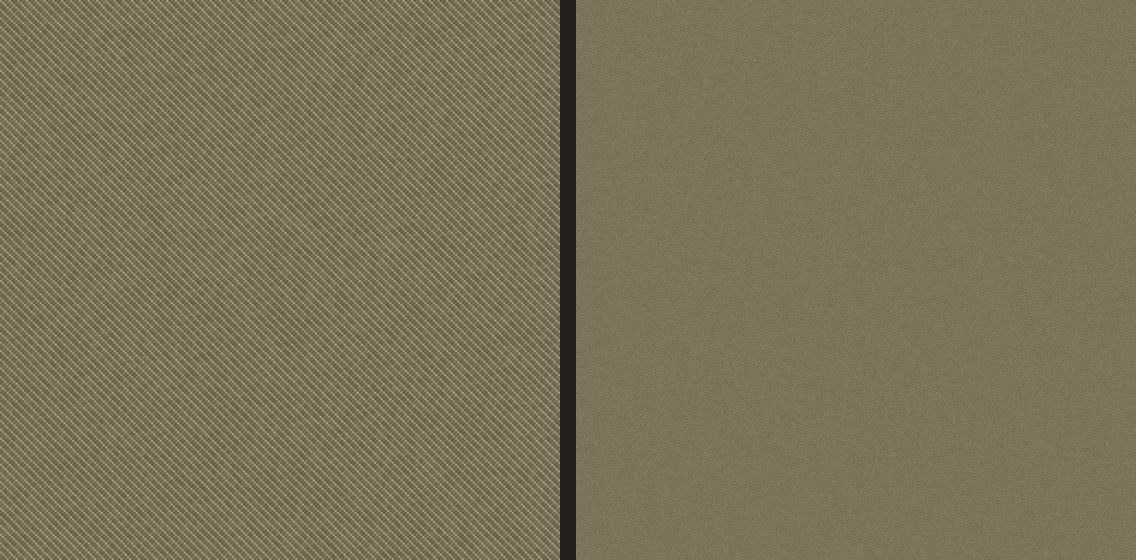
Left, the tile; right, the same tile 3 across and 3 down.
Write a three.js fragment shader that draws this texture.

```glsl
// Olive twill cloth: fine dotted pale diagonals between ribs of slanted brown stitches.
varying vec2 vUv;

const float TAU = 6.28318;
const vec2 RIBS = vec2(64.0, 64.0);        // diagonal ribs across and down
const vec2 STITCHES = vec2(128.0, -128.0); // stitches along the ribs, at right angles to them
const vec3 SHADOW = vec3(0.365, 0.315, 0.235);
const vec3 OLIVE = vec3(0.505, 0.465, 0.350);
const vec3 PALE = vec3(0.740, 0.715, 0.645);

float hash(vec2 p) {
  vec3 q = fract(vec3(p.xyx) * 0.1031);
  q += dot(q, q.yzx + 33.33);
  return fract((q.x + q.y) * q.z);
}

vec2 gradient(vec2 cell, vec2 period) {
  float angle = TAU * hash(mod(cell, period) + 17.0);
  return vec2(cos(angle), sin(angle));
}

// Gradient noise that wraps after a whole number of cells
float wrapNoise(vec2 uv, vec2 period) {
  vec2 p = uv * period;
  vec2 i = floor(p);
  vec2 f = fract(p);
  vec2 u = f * f * f * (f * (f * 6.0 - 15.0) + 10.0);
  float a = dot(gradient(i, period), f);
  float b = dot(gradient(i + vec2(1.0, 0.0), period), f - vec2(1.0, 0.0));
  float c = dot(gradient(i + vec2(0.0, 1.0), period), f - vec2(0.0, 1.0));
  float d = dot(gradient(i + vec2(1.0, 1.0), period), f - vec2(1.0, 1.0));
  return mix(mix(a, b, u.x), mix(c, d, u.x), u.y);
}

// Random value per stitch, keyed by its wrapped place on the square
float stitchRandom(vec2 cell) {
  float area = abs(RIBS.x * STITCHES.y - RIBS.y * STITCHES.x);
  vec2 key = vec2(dot(cell, vec2(-STITCHES.y, RIBS.y)),
                  dot(cell, vec2(STITCHES.x, -RIBS.x)));
  return hash(floor(mod(key + 0.5, area)));
}

vec3 weave(vec2 uv) {
  vec2 p = vec2(dot(uv, RIBS), dot(uv, STITCHES));
  float fromLine = abs(fract(p.x + 0.5) - 0.5);
  float round = 0.5 - 0.5 * cos(TAU * p.y);

  // Brown stitches between the lines, each a little lighter or darker
  float tone = stitchRandom(floor(p)) - 0.5;
  float ribShade = 0.10 * cos(TAU * (fract(p.x) - 0.65));
  vec3 cloth = mix(SHADOW, OLIVE, 0.36 + 0.50 * round + ribShade + 0.36 * tone);

  // Pale stitches showing in a thin dotted line
  float dotTone = stitchRandom(floor(p + vec2(0.5, 0.0)) + 211.0);
  float line = 1.0 - smoothstep(0.04, 0.21, fromLine);
  return mix(cloth, PALE, line * (0.30 + 0.65 * round) * (0.82 + 0.25 * dotTone));
}

// Area average over one screen sample keeps the fine threads smooth
vec3 smoothWeave(vec2 uv, vec2 footprint) {
  vec3 sum = vec3(0.0);
  for (int y = 0; y < 3; y++) {
    for (int x = 0; x < 3; x++) {
      vec2 offset = (vec2(float(x), float(y)) - 1.0) / 3.0;
      sum += weave(uv + offset * footprint);
    }
  }
  return sum / 9.0;
}

void main() {
  vec3 color = smoothWeave(vUv, fwidth(vUv));

  // Fine fibre grain
  color *= 1.0 + 0.10 * wrapNoise(vUv, vec2(230.0));

  gl_FragColor = vec4(color, 1.0);
}
```
